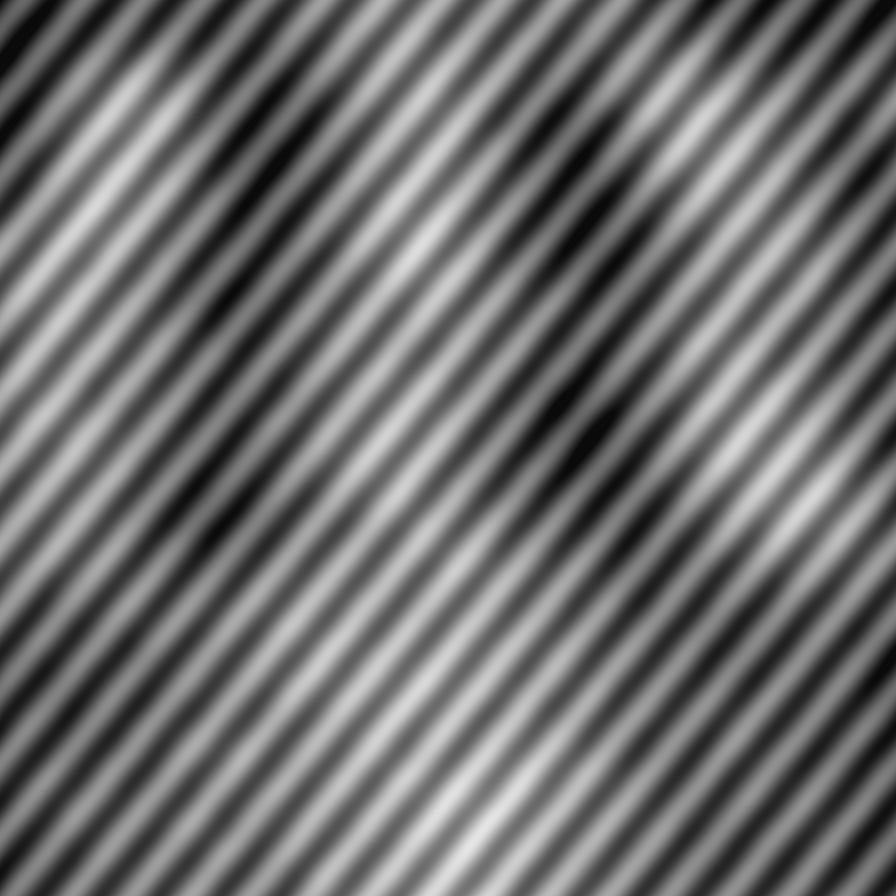
Give the GLSL for this pattern, as a Shadertoy shader.

```glsl
// Soft grey diagonal stripes under slowly drifting patches of light and shade.

const float TAU = 6.2831853;

// Stripes: repeats across and down the canvas, and a point on a bright ridge
const vec2  STRIPE_COUNT   = vec2(15.0, 12.2);
const vec2  RIDGE_POINT    = vec2(0.488, 0.502);
const float STRIPE_DEPTH   = 0.21;
const float STRIPE_WOBBLE  = 0.025;

// Tone: mean grey and strength of the shading layers
const float MEAN_GREY      = 0.43;
const float PATCH_DEPTH    = 0.165;
const float MOTTLE_DEPTH   = 0.16;
const float GRAIN_DEPTH    = 0.035;
const float TOP_SHADE      = 0.10;

// Patches: narrow columns in the upper part, one broad glow below
const float COLUMN_CENTER  = 0.465;
const float COLUMN_PERIOD  = 0.37;
const float COLUMN_SPREAD  = 0.25;
const float GLOW_CENTER    = 0.48;
const float GLOW_PERIOD    = 1.0;

// Noise scales, in cells per canvas
const float MOTTLE_SCALE   = 5.0;
const float GRAIN_SCALE    = 24.0;

// Unit gradient for a lattice cell
vec2 cellGradient(vec2 cell) {
    vec3 p = fract(cell.xyx * vec3(0.1031, 0.1030, 0.0973));
    p += dot(p, p.yzx + 33.33);
    float angle = TAU * fract((p.x + p.y) * p.z);
    return vec2(cos(angle), sin(angle));
}

// Gradient noise, roughly -0.7 to 0.7
float gradientNoise(vec2 p) {
    vec2 cell = floor(p);
    vec2 f = p - cell;
    vec2 fade = f * f * (3.0 - 2.0 * f);
    vec2 e = vec2(0.0, 1.0);
    float a = dot(cellGradient(cell), f);
    float b = dot(cellGradient(cell + e.yx), f - e.yx);
    float c = dot(cellGradient(cell + e.xy), f - e.xy);
    float d = dot(cellGradient(cell + e.yy), f - e.yy);
    return mix(mix(a, b, fade.x), mix(c, d, fade.x), fade.y);
}

// Two octaves of noise for uneven lighting
float mottle(vec2 p) {
    return gradientNoise(p) + 0.5 * gradientNoise(2.0 * p + 17.3);
}

// Large light and dark patches, -1 to 1
float lightPatches(vec2 uv) {
    float period = COLUMN_PERIOD + COLUMN_SPREAD * (0.65 - uv.y);
    float columns = cos(TAU * (uv.x - COLUMN_CENTER) / period);
    float glow = cos(TAU * (uv.x - GLOW_CENTER) / GLOW_PERIOD);
    float columnBand = smoothstep(0.22, 0.5, uv.y)
                     * (1.0 - smoothstep(0.85, 1.0, uv.y));
    return mix(glow, columns, columnBand);
}

// Sinusoidal stripes, -1 to 1
float stripes(vec2 uv) {
    vec2 offset = (uv - RIDGE_POINT) * STRIPE_COUNT;
    float phase = offset.x - offset.y;
    phase += STRIPE_WOBBLE * gradientNoise(uv * GRAIN_SCALE);
    return cos(TAU * phase);
}

void mainImage(out vec4 fragColor, in vec2 fragCoord) {
    vec2 uv = fragCoord / iResolution.xy;

    float grey = MEAN_GREY + STRIPE_DEPTH * stripes(uv);

    // Broad shading, then finer unevenness
    grey += PATCH_DEPTH * lightPatches(uv);
    grey += MOTTLE_DEPTH * mottle(uv * MOTTLE_SCALE);
    grey += GRAIN_DEPTH * gradientNoise(uv * GRAIN_SCALE + 41.7);

    // Darker upper edge
    grey -= TOP_SHADE * smoothstep(0.88, 1.0, uv.y);

    fragColor = vec4(vec3(clamp(grey, 0.04, 0.92)), 1.0);
}
```
